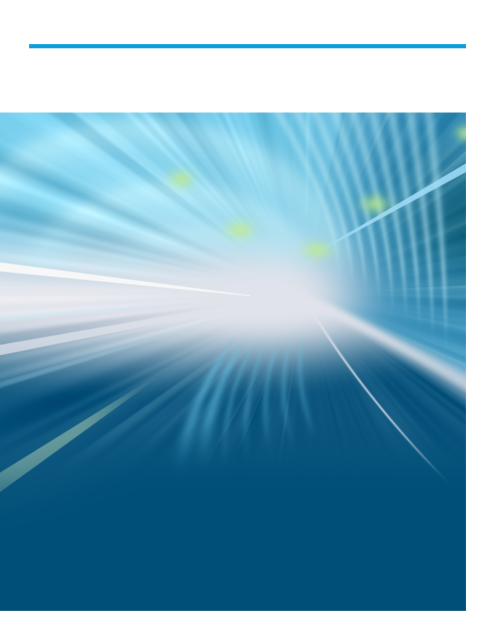
This background is drawn by a Shadertoy shader. Its source:

```glsl
// Tunnel of light streaks over a deep blue floor, framed by a white page with a blue rule.

// Layout, in units of canvas height
const vec2 PANEL_MIN = vec2(-0.1, 0.0456);
const vec2 PANEL_MAX = vec2(0.728, 0.8242);
const vec2 RULE_MIN = vec2(0.0456, 0.9245);
const vec2 RULE_MAX = vec2(0.728, 0.931);
const vec2 VANISH = vec2(0.475, 0.542);
const float SOFT = 0.0015;
const float TAU = 6.2831853;
const int RIBS = 9;
const int TRAILS = 7;

// Palette
const vec3 RULE_BLUE = vec3(0.04, 0.62, 0.86);
const vec3 DEEP = vec3(0.0, 0.31, 0.47);
const vec3 FLOOR_BLUE = vec3(0.05, 0.34, 0.50);
const vec3 SKY = vec3(0.40, 0.76, 0.89);
const vec3 PALE = vec3(0.72, 0.91, 0.96);
const vec3 HAZE = vec3(0.88, 0.89, 0.92);
const vec3 WALL = vec3(0.24, 0.58, 0.74);
const vec3 TEAL = vec3(0.08, 0.38, 0.48);
const vec3 LIME = vec3(0.76, 0.93, 0.55);
const vec3 SAGE = vec3(0.45, 0.64, 0.62);

float hash(float n) { return fract(sin(n * 12.9898) * 43758.5453); }

// Smooth noise around the full circle, with a whole number of cells
float ringNoise(float turn, float cells) {
    float x = fract(turn) * cells, i = floor(x), f = fract(x);
    f = f * f * (3.0 - 2.0 * f);
    return mix(hash(i + cells), hash(mod(i + 1.0, cells) + cells), f);
}

float box(vec2 p, vec2 lo, vec2 hi, float edge) {
    vec2 d = abs(p - 0.5 * (lo + hi)) - 0.5 * (hi - lo);
    return 1.0 - smoothstep(-edge, edge, max(d.x, d.y));
}

// Straight beam whose half width tapers from wa to wb
float beam(vec2 p, vec2 a, vec2 b, float wa, float wb) {
    vec2 d = b - a;
    float t = clamp(dot(p - a, d) / dot(d, d), 0.0, 1.0);
    float w = mix(wa, wb, t);
    return 1.0 - smoothstep(w - SOFT, w + SOFT, length(p - a - d * t));
}

float bend(float a, float b, float c, float t) {
    return mix(mix(a, b, t), mix(b, c, t), t);
}

float bell(float x, float w) { return exp(-x * x / (w * w)); }

float glow(vec2 p, vec2 c, vec2 size) {
    vec2 d = (p - c) / size;
    return exp(-dot(d, d));
}

// Soft upper half of an elliptical hoop, brighter on its inside
float hoop(vec2 p, vec2 c, vec2 r, float w) {
    float d = (length((p - c) / r) - 1.0) * r.y;
    float band = bell(d, d > 0.0 ? w : w * 1.7);
    return band * smoothstep(0.0, 0.09, p.y - c.y);
}

vec3 tunnel(vec2 p) {
    vec2 d = p - VANISH;
    float turn = atan(d.y, d.x) / TAU, reach = length(d);

    // Sky, haze and floor
    vec3 col = mix(SKY, PALE, 0.55 * glow(p, vec2(0.28, 0.66), vec2(0.25, 0.12)));
    col = mix(col, HAZE, 1.0 - smoothstep(0.535, 0.69, p.y));
    float floorMix = 1.0 - smoothstep(0.37, 0.515, p.y - 0.04 * smoothstep(0.4, 0.7, p.x));
    col = mix(col, FLOOR_BLUE, floorMix);

    // Right wall above the curved white strip
    float t = clamp((p.x - VANISH.x) / (PANEL_MAX.x - VANISH.x), 0.0, 1.0);
    float stripY = bend(0.535, 0.475, 0.40, t);
    float wall = smoothstep(0.43, 0.62, p.x) * smoothstep(-0.01, 0.02, p.y - stripY);
    vec3 wallCol = mix(WALL, TEAL, 0.9 * glow(p, vec2(0.74, 0.66), vec2(0.12, 0.11)));
    col = mix(col, wallCol, wall);

    // Hoops of light
    float hoops = 0.55 * hoop(p, vec2(0.221, 0.544), vec2(0.315, 0.255), 0.022)
                + 0.55 * hoop(p, vec2(0.267, 0.544), vec2(0.215, 0.158), 0.018)
                + 0.40 * hoop(p, vec2(0.312, 0.544), vec2(0.137, 0.090), 0.016);
    col = mix(col, PALE, min(hoops, 0.8));

    // Rays fanning from the vanishing point
    float rays = 0.6 * ringNoise(turn, 90.0) + 0.4 * ringNoise(turn, 260.0) - 0.5;
    float rayFade = smoothstep(0.06, 0.4, reach) * smoothstep(0.24, 0.42, p.y);
    col += rays * rayFade * vec3(0.30, 0.24, 0.20);
    float spark = smoothstep(0.82, 1.0, ringNoise(turn, 150.0));
    col = mix(col, PALE, 0.3 * spark * rayFade);

    // Curved ribs on the right wall
    for (int i = 0; i < RIBS; i++) {
        float s = float(i) / float(RIBS - 1);
        float low = mix(0.555, 0.445, s);
        float k = clamp((PANEL_MAX.y - p.y) / (PANEL_MAX.y - low), 0.0, 1.0);
        float x = mix(mix(0.435, 0.67, s), mix(0.53, 0.697, s), sin(k * TAU / 4.0));
        float width = mix(0.009, 0.0025, k);
        col = mix(col, PALE, 0.45 * bell(p.x - x, width) * (1.0 - smoothstep(0.65, 1.0, k)));
    }

    // Curved trails on the floor
    for (int i = 0; i < TRAILS; i++) {
        float s = float(i) / float(TRAILS - 1);
        float k = clamp((0.485 - p.y) / (0.485 - mix(0.225, 0.30, s)), 0.0, 1.0);
        float x = bend(mix(0.375, 0.475, s), mix(0.28, 0.455, s), mix(0.28, 0.50, s), k);
        float width = mix(0.004, i < 2 ? 0.016 : 0.007, k);
        float fade = smoothstep(0.0, 0.25, k) * (1.0 - smoothstep(0.5, 1.0, k));
        col = mix(col, SKY, (i < 2 ? 0.5 : 0.28) * fade * bell(p.x - x, width));
    }

    // Main beams
    col = mix(col, HAZE, 0.75 * beam(p, vec2(0.0, 0.453), VANISH, 0.008, 0.002));
    col = mix(col, SAGE, 0.85 * beam(p, vec2(-0.01, 0.240), vec2(0.27, 0.428), 0.013, 0.001)
        * (1.0 - smoothstep(0.12, 0.27, p.x)));
    col = mix(col, HAZE, 0.8 * bell(p.y - stripY, 0.006 + 0.014 * t) * step(VANISH.x, p.x));
    float k = clamp((0.535 - p.y) / 0.305, 0.0, 1.0);
    float thread = bell(p.x - bend(0.475, 0.563, 0.716, k), 0.0025);
    col = mix(col, HAZE, 0.75 * thread * step(0.001, k) * (1.0 - smoothstep(0.8, 1.0, k)));

    // Central glow, then the brightest lines and lime flares
    col = mix(col, HAZE, 0.9 * glow(p, vec2(0.43, 0.542), vec2(0.12, 0.055)));
    col = mix(col, vec3(0.97), beam(p, vec2(0.0, 0.583), vec2(0.39, 0.538), 0.007, 0.0005));
    col = mix(col, vec3(0.62, 0.86, 0.97), 0.9 * beam(p, vec2(0.475, 0.594), vec2(0.73, 0.739), 0.0005, 0.006));
    float flares = glow(p, vec2(0.283, 0.720), vec2(0.018, 0.014))
                 + glow(p, vec2(0.375, 0.641), vec2(0.020, 0.014))
                 + glow(p, vec2(0.496, 0.609), vec2(0.020, 0.013))
                 + glow(p, vec2(0.586, 0.681), vec2(0.020, 0.014))
                 + glow(p, vec2(0.728, 0.792), vec2(0.015, 0.012));
    col = mix(col, LIME, 0.7 * min(flares, 1.0));

    // Everything sinks into the plain lower field
    return mix(DEEP, col, smoothstep(0.215, 0.36, p.y + 0.06 * (1.0 - smoothstep(0.0, 0.25, p.x))));
}

void mainImage(out vec4 fragColor, in vec2 fragCoord) {
    vec2 p = fragCoord / iResolution.y;
    float edge = 0.6 / iResolution.y;
    vec3 col = mix(vec3(1.0), RULE_BLUE, box(p, RULE_MIN, RULE_MAX, edge));
    col = mix(col, clamp(tunnel(p), 0.0, 1.0), box(p, PANEL_MIN, PANEL_MAX, edge));
    fragColor = vec4(col, 1.0);
}
```
